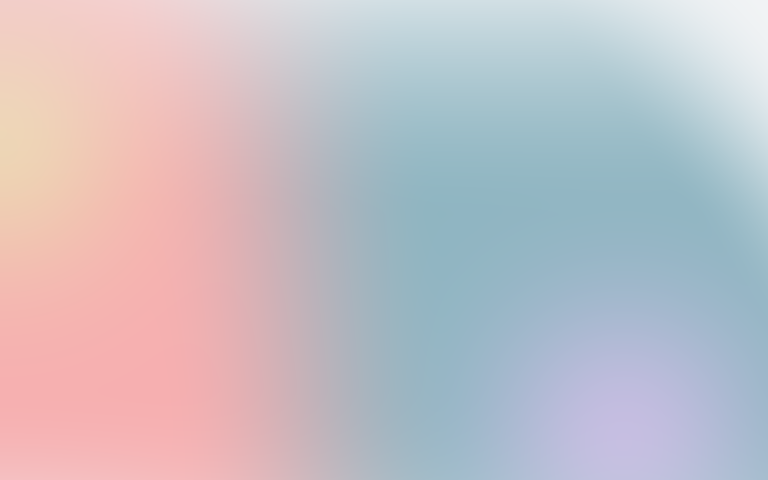
Give the GLSL for this background, as a Shadertoy shader.

```glsl
// Soft pastel mesh gradient: pink to teal, with yellow and lavender glows under a pale haze.

const vec3 PINK     = vec3(0.965, 0.685, 0.690);
const vec3 TEAL     = vec3(0.560, 0.710, 0.757);
const vec3 YELLOW   = vec3(0.930, 0.830, 0.700);
const vec3 LAVENDER = vec3(0.770, 0.740, 0.880);
const vec3 HAZE     = vec3(0.945, 0.953, 0.960);

// Positions and sizes are in canvas heights.
const float SEAM_X          = 0.67;
const float SEAM_LEAN       = 0.12;
const float SEAM_HALF_WIDTH = 0.32;
const vec2  YELLOW_CENTER   = vec2(0.00, 0.70);
const vec2  LAVENDER_CENTER = vec2(1.30, 0.10);
const float GLOW_RADIUS     = 0.28;
const float TOP_DEPTH       = 0.45;
const float BOTTOM_DEPTH    = 0.20;
const vec2  CORNER_SIZE     = vec2(0.42, 0.60);
const float CORNER_REACH    = 1.15;

float glow(vec2 p, vec2 center) {
    vec2 d = (p - center) / GLOW_RADIUS;
    return exp(-dot(d, d));
}

// Falls from one at an edge to zero at the given depth.
float edgeFade(float dist, float depth, float power) {
    return pow(max(1.0 - dist / depth, 0.0), power);
}

float hazeAmount(vec2 p, vec2 size) {
    float topStrength = mix(0.35, 0.68, smoothstep(0.0, 0.7, p.x));
    float top = topStrength * edgeFade(size.y - p.y, TOP_DEPTH, 1.7);

    float bottomStrength = mix(0.25, 0.10, smoothstep(0.0, 0.7, p.x));
    float bottom = bottomStrength * edgeFade(p.y, BOTTOM_DEPTH, 2.0);

    // Diagonal light in the upper right corner
    vec2 inset = (size - p) / CORNER_SIZE;
    float corner = 1.0 - smoothstep(0.0, CORNER_REACH, inset.x + inset.y);

    return 1.0 - (1.0 - top) * (1.0 - bottom) * (1.0 - corner);
}

void mainImage(out vec4 fragColor, in vec2 fragCoord) {
    vec2 p = fragCoord / iResolution.y;
    vec2 size = vec2(iResolution.x / iResolution.y, 1.0);

    // Leaning blend between the two main colours
    float seam = SEAM_X - SEAM_LEAN * p.y;
    float blend = smoothstep(-SEAM_HALF_WIDTH, SEAM_HALF_WIDTH, p.x - seam);
    vec3 color = mix(PINK, TEAL, blend);

    // Round glows
    color = mix(color, YELLOW, glow(p, YELLOW_CENTER));
    color = mix(color, LAVENDER, glow(p, LAVENDER_CENTER));

    // Pale haze along the edges
    color = mix(color, HAZE, hazeAmount(p, size));

    fragColor = vec4(color, 1.0);
}
```
